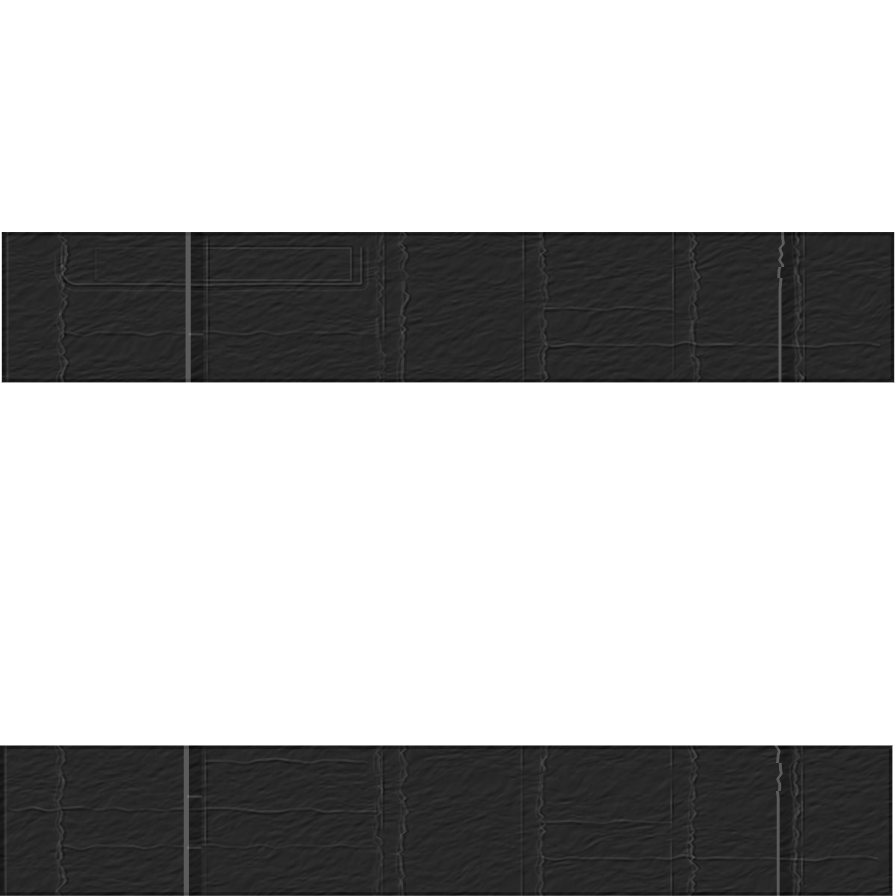
Reproduce this texture map procedurally as a WebGL 2 fragment shader.

```glsl
#version 300 es
precision highp float;
// Two dark embossed strips on white: fibrous relief lit from one side, crossed by
// ragged vertical seams, bright rails, horizontal creases and a rounded panel outline.
// Strip space is in percent of the canvas: x to the right, y as depth below the top edge.
uniform vec2 u_resolution;
out vec4 fragColor;

const float STRIP_HEIGHT = 16.78;
const float STRIP_WIDTH = 99.6;
const float SEAMS[6] = float[6](6.8, 44.9, 60.5, 77.4, 88.9, 42.3);
const float SCORES[5] = float[5](22.9, 42.6, 58.2, 74.9, 89.5);

float hash(vec2 p) {
  vec3 q = fract(vec3(p.xyx) * 0.1031);
  q += dot(q, q.yzx + 33.33);
  return fract((q.x + q.y) * q.z);
}

float noise(vec2 p) {
  vec2 i = floor(p), f = fract(p);
  f = f * f * (3.0 - 2.0 * f);
  return mix(mix(hash(i), hash(i + vec2(1, 0)), f.x),
             mix(hash(i + vec2(0, 1)), hash(i + vec2(1, 1)), f.x), f.y);
}

// Fibres stretched along a slightly wavy horizontal grain
float fibres(vec2 p) {
  p.y += 0.22 * p.x + 1.6 * noise(p * vec2(0.22, 0.35));
  return 0.6 * noise(p * vec2(0.65, 1.9)) + 0.4 * noise(p * vec2(1.5, 3.4) + 41.0);
}

float stroke(float d, float halfWidth, float px) {
  return clamp((halfWidth - abs(d)) / px + 0.5, 0.0, 1.0) * min(1.0, 2.0 * halfWidth / px);
}

float span(float x, float a, float b, float px) {
  return smoothstep(a - px, a + px, x) * (1.0 - smoothstep(b - px, b + px, x));
}

// Light ridge with a dark flank
float ridge(float d, float halfWidth, float px) {
  return stroke(d, halfWidth, px) - 0.6 * stroke(d - 2.4 * halfWidth, halfWidth, px);
}

float raggedSeam(vec2 p, float x, float seed, float px) {
  float sway = noise(vec2(seed, p.y * 0.8)) - 0.5;
  float jag = noise(vec2(seed + 9.0, p.y * 2.4)) - 0.5;
  float d = p.x - x - 0.7 * sway - 0.5 * jag;
  float strength = 0.35 + 0.9 * noise(vec2(seed + 5.0, p.y * 1.3));
  return strength * (ridge(d, 0.14, px) + 0.5 * ridge(d + 0.65 * jag + 0.4, 0.1, px))
       + 0.22 * exp(-d * d * 2.5);
}

float crease(vec2 p, float y, float a, float b, float px) {
  float d = p.y - y - 0.7 * (noise(vec2(p.x * 0.55, y * 7.0)) - 0.5);
  float strength = 0.2 + 0.8 * noise(vec2(p.x * 0.8, y * 3.0 + 7.0));
  return strength * ridge(d, 0.12, px) * span(p.x, a, b, px);
}

float boxDistance(vec2 p, vec2 lo, vec2 hi, float radius) {
  vec2 q = abs(p - 0.5 * (lo + hi)) - 0.5 * (hi - lo) + radius;
  return length(max(q, 0.0)) + min(max(q.x, q.y), 0.0) - radius;
}

// Nested outlines: rounded at the left, square at the right
float panel(vec2 p, float px) {
  float radius = p.x < 20.0 ? 1.8 : 0.05;
  float bow = 0.18 * (noise(vec2(p.x * 0.4, 3.0)) - 0.5);
  float outer = boxDistance(p + vec2(0, bow), vec2(6.7, 0.3), vec2(40.1, 5.8), radius);
  float inner = boxDistance(p, vec2(10.5, 1.8), vec2(38.95, 5.35), 0.05);
  float lower = smoothstep(1.6, 4.0, p.y);
  float rightEnd = smoothstep(38.0, 39.0, p.x) * smoothstep(1.5, 1.9, p.y);
  return 0.9 * ridge(outer, 0.11, px) * max(lower, rightEnd)
       + 0.5 * stroke(outer - 0.75, 0.1, px) * max(lower, rightEnd)
       + ridge(inner, 0.1, px) * mix(0.25, 0.8, smoothstep(22.0, 23.0, p.x));
}

// Pale vertical bar with a dark groove on its right
vec3 rail(vec3 color, float d, float halfWidth, float groove, float px) {
  color -= 0.035 * span(d, halfWidth, groove, px);
  return mix(color, vec3(0.36), stroke(d, halfWidth, px));
}

vec3 strip(vec2 p, float isUpper, float px) {
  vec2 seed = vec2(0.0, 60.0 * (1.0 - isUpper));
  vec2 light = vec2(0.12, 0.22);
  float relief = fibres(p + seed) - fibres(p + seed + light);
  float shade = 0.157 + 0.085 * relief + 0.012 * (noise(p * 5.0 + seed) - 0.5);

  float lines = 0.0;
  for (int i = 0; i < 6; i++)
    lines += raggedSeam(p, SEAMS[i], float(i) * 17.0 + seed.y, px) * (i == 5 ? 0.5 : 0.85);
  for (int i = 0; i < 5; i++) {
    float wear = noise(vec2(float(i) * 13.0, p.y * 0.6) + seed);
    lines += wear * ridge(p.x - SCORES[i], 0.1, px);
  }
  lines += crease(p, 8.5, 60.5, 75.0, px) + crease(p, 12.5, 60.5, 98.0, px);
  lines += 0.7 * crease(p, 11.2, 7.0, 42.0, px);
  lines += mix(crease(p, 1.8, 22.9, 41.0, px) + crease(p, 7.1, 1.0, 42.0, px),
               panel(p, px), isUpper);
  vec3 color = vec3(shade + 0.085 * lines);

  // Rails and their short rungs
  color = rail(color, p.x - 20.8, 0.29, 1.7, px);
  float step86 = 0.3 * (floor(2.0 * noise(vec2(4.0, p.y * 1.1) + seed)) - 0.5);
  float jog = (noise(vec2(2.0, p.y * 1.6) + seed) - 0.5) * 0.5 + step86;
  color = rail(color, p.x - 86.85 - jog * (1.0 - smoothstep(4.5, 6.5, p.y)), 0.16, 1.6, px);
  float rungs = stroke(p.y - 11.4, 0.13, px) + (1.0 - isUpper) * stroke(p.y - 5.7, 0.13, px);
  color += 0.12 * rungs * span(p.x, 20.9, 22.5, px);

  // Dark rim and a faint inner margin
  float rim = boxDistance(p, vec2(0), vec2(STRIP_WIDTH, STRIP_HEIGHT), 0.0);
  color -= 0.06 * stroke(rim + 0.2, 0.2, px);
  return color + 0.06 * stroke(p.x - 0.65, 0.1, px);
}

void main() {
  vec2 p = 100.0 * gl_FragCoord.xy / u_resolution;
  float px = 100.0 / u_resolution.y;
  float isUpper = step(40.0, p.y);
  vec2 corner = mix(vec2(0.0, 16.8), vec2(0.2, 74.1), isUpper);
  vec2 local = vec2(p.x - corner.x, corner.y - p.y);
  float edge = boxDistance(local, vec2(0), vec2(STRIP_WIDTH, STRIP_HEIGHT), 0.0);
  float inside = clamp(0.5 - edge / px, 0.0, 1.0);
  fragColor = vec4(mix(vec3(1), strip(local, isUpper, px), inside), 1.0);
}
```
